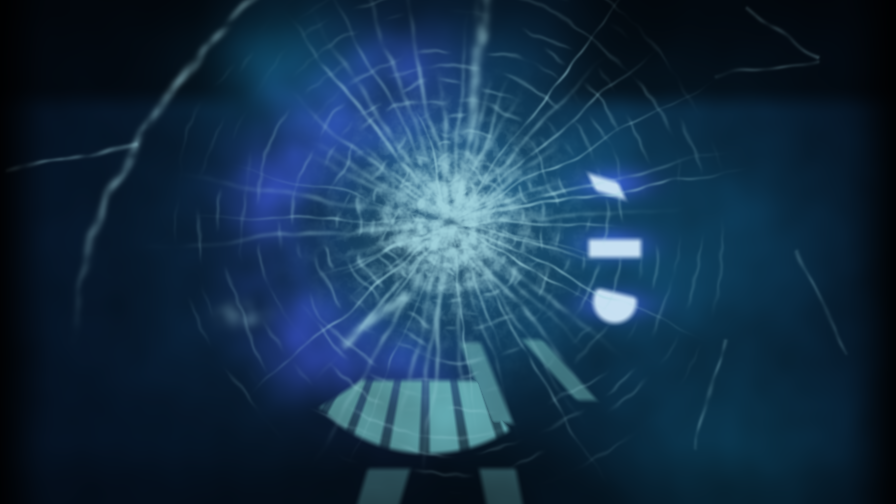
Write a Shadertoy shader that draws this background.

```glsl
// Shattered glass: pale cracks around an impact over blurred blue lights and a striped dial.

const float TAU = 6.2831853;
const vec2 IMPACT = vec2(0.894, 0.56);
const vec3 NIGHT = vec3(0.017, 0.066, 0.13);
const vec3 OCEAN = vec3(0.065, 0.275, 0.42);
const vec3 TEAL = vec3(0.02, 0.15, 0.18);
const vec3 INDIGO = vec3(0.10, 0.07, 0.28);
const vec3 ICE = vec3(0.64, 0.84, 0.88);
const vec3 MINT = vec3(0.37, 0.64, 0.67);
const vec3 LAMP = vec3(0.78, 0.88, 0.95);

float hash(float n) { return fract(sin(n * 127.1) * 437.58); }

vec2 gradient(vec2 cell) {
    float a = TAU * hash(dot(cell, vec2(1.37, 3.11)));
    return vec2(cos(a), sin(a));
}

// Gradient noise, roughly -0.7 to 0.7
float noise(vec2 p) {
    vec2 i = floor(p), f = fract(p), e = vec2(1, 0);
    vec2 u = f * f * (3.0 - 2.0 * f);
    float low = mix(dot(gradient(i), f), dot(gradient(i + e), f - e), u.x);
    float high = mix(dot(gradient(i + e.yx), f - e.yx), dot(gradient(i + 1.0), f - 1.0), u.x);
    return mix(low, high, u.y);
}

float fbm(vec2 p) { return noise(p) + 0.5 * noise(p * 2.1 + 7.0) + 0.25 * noise(p * 4.3 + 3.0); }

float glow(vec2 p, vec2 center, vec2 size) {
    vec2 d = (p - center) / size;
    return exp(-dot(d, d));
}

float stroke(float d, float width) { return exp(-d * d / (width * width)); }

float below(float d) { return smoothstep(0.008, -0.008, d); }

float segment(vec2 p, vec2 a, vec2 b, float width) {
    vec2 ab = b - a;
    float t = clamp(dot(p - a, ab) / dot(ab, ab), 0.0, 1.0);
    return stroke(length(p - a - ab * t), width);
}

// Soft parallelogram; lean shifts x with height
float slab(vec2 p, vec2 center, vec2 halfSize, float lean) {
    vec2 d = p - center;
    d.x -= lean * d.y;
    d = abs(d) - halfSize;
    return below(d.x) * below(d.y);
}

// Cracks running outward from the impact
float rays(vec2 q) {
    float sum = 0.0;
    for (int i = 0; i < 56; i++) {
        float k = float(i);
        float a = (k + 0.8 * hash(k + 3.0)) * TAU / 56.0;
        vec2 dir = vec2(cos(a), sin(a));
        float along = dot(q, dir);
        float grain = noise(vec2(along * 28.0, k * 3.7));
        float side = q.y * dir.x - q.x * dir.y + 0.016 * noise(vec2(along * 9.0, k * 5.3)) + 0.004 * grain;
        float reach = mix(0.25, 0.64, hash(k + 41.0));
        float fade = smoothstep(0.0, 0.04, along) * (1.0 - smoothstep(reach * 0.4, reach, along));
        float width = 0.0026 + 0.0028 * hash(k + 19.0);
        sum += stroke(side, width) * fade * (0.7 + 1.1 * grain) * mix(0.3, 1.0, hash(k + 77.0));
    }
    return sum;
}

// Broken rings joining the rays
float rings(vec2 q, float r) {
    vec2 dir = q / max(r, 0.001);
    float ripple = 0.005 * noise(q * 40.0);
    float sum = 0.0;
    for (int i = 0; i < 16; i++) {
        float k = float(i);
        float radius = 0.065 + 0.02 * k + 0.0008 * k * k;
        float d = r - radius + 0.03 * noise(dir * 2.5 + k * 3.1) + ripple;
        float broken = smoothstep(-0.1, 0.35, noise(dir * 5.0 + k * 7.7));
        sum += stroke(d, 0.0036) * broken * (0.6 - 0.03 * k);
    }
    return sum;
}

// Bowed crack on the left, stray cracks and bright splinters
float strays(vec2 p) {
    vec2 w = p + 0.012 * vec2(noise(p * 14.0), noise(p * 14.0 + 9.0));
    float bow = 0.15 + 0.305 * (w.y - 0.33) + 0.739 * (w.y - 0.33) * (w.y - 0.71);
    float sum = stroke((w.x - bow) / 1.2, 0.008) * smoothstep(0.28, 0.7, p.y) * 0.6;
    sum += 0.4 * segment(w, vec2(0.01, 0.66), vec2(0.27, 0.715), 0.004);
    sum += 0.3 * segment(w, vec2(1.48, 0.98), vec2(1.62, 0.89), 0.004);
    sum += 0.2 * segment(w, vec2(1.42, 0.85), vec2(1.62, 0.88), 0.004);
    sum += 0.2 * segment(w, vec2(1.58, 0.5), vec2(1.68, 0.3), 0.004);
    sum += 0.3 * segment(w, vec2(1.38, 0.11), vec2(1.44, 0.32), 0.004);
    sum += 0.8 * segment(w, vec2(0.96, 1.0), vec2(0.93, 0.73), 0.011);
    sum += 0.9 * segment(w, vec2(0.68, 0.32), vec2(0.8, 0.41), 0.01);
    sum += 0.4 * glow(p, vec2(0.48, 0.375), vec2(0.04, 0.022));
    return sum * max(0.0, 0.8 + 1.3 * noise(p * 32.0));
}

// Striped dial and the shards beside it
float dial(vec2 p) {
    float m = below(length(p - vec2(0.85, 0.4)) - 0.3);
    m *= below(p.y - min(0.245, 0.185 + 0.65 * (p.x - 0.625)));
    m *= below(p.x - 0.95 - 0.6 * (0.247 - p.y));
    float spoke = (p.x - 0.85) / max(0.55 - p.y, 0.1);
    m *= mix(0.35, 1.0, smoothstep(0.06, 0.2, abs(fract(spoke * 5.5 + 0.6) - 0.5)));
    float upper = slab(p, vec2(0.965, 0.24), vec2(0.021, 0.08), -0.4) + slab(p, vec2(1.11, 0.266), vec2(0.02, 0.06), -0.9);
    float lower = slab(p, vec2(0.76, 0.03), vec2(0.042, 0.04), 0.3) + slab(p, vec2(0.995, 0.03), vec2(0.036, 0.04), -0.2);
    return max(m, 0.75 * upper + 0.5 * lower);
}

// Three lamps on the right
float lamps(vec2 p) {
    vec2 tilted = vec2(p.x, p.y + 0.3 * (p.x - 1.204));
    float cup = below(length(p - vec2(1.22, 0.402)) - 0.043) * below(p.y - 0.42 + 0.25 * (p.x - 1.22));
    return cup + slab(tilted, vec2(1.204, 0.63), vec2(0.03, 0.015), -0.5) + slab(p, vec2(1.22, 0.507), vec2(0.052, 0.018), 0.0);
}

void mainImage(out vec4 fragColor, in vec2 fragCoord) {
    vec2 p = fragCoord / iResolution.y, q = p - IMPACT;
    float r = length(q), cloud = fbm(p * 5.0);

    // Blurred room behind the glass
    vec3 col = mix(NIGHT, OCEAN, glow(p, vec2(0.93, 0.55), vec2(0.5, 0.42)));
    col += TEAL * (0.5 * glow(p, vec2(1.4, 0.5), vec2(0.3)) + 0.8 * glow(p, vec2(1.45, 0.06), vec2(0.25, 0.2)));
    col += TEAL * glow(p, vec2(0.56, 0.88), vec2(0.16, 0.12));
    float halo = stroke(length(p - vec2(0.86, 0.53)) - 0.31, 0.11);
    col += INDIGO * halo * (1.0 - smoothstep(-0.15, 0.12, q.x)) * (0.8 + 0.8 * cloud);
    col *= 1.0 - 0.55 * smoothstep(0.25, 0.42, abs(q.x + 0.1)) * smoothstep(0.77, 0.83, p.y);
    col *= 1.0 - 0.5 * glow(p, vec2(0.9, 0.08), vec2(0.4, 0.13));
    col *= 1.0 + 0.25 * cloud;

    // Dial, violet fringes and lamps
    col = mix(col, MINT * (0.92 + 0.25 * cloud), dial(p));
    for (int i = 0; i < 3; i++)
        col += INDIGO * 1.3 * glow(p, vec2(1.22, 0.635 - 0.12 * float(i)), vec2(0.07, 0.03));
    col = mix(col, LAMP, lamps(p));

    // Cracks and the crushed core
    float cracks = rays(q) + rings(q, r) + strays(p);
    float chips = fbm(q * 36.0);
    float core = exp(-r * r / 0.009) * max(0.2, 1.1 + 1.7 * chips) + exp(-r * r / 0.03) * max(0.1, 0.2 + 0.7 * chips);
    core *= 1.0 - 0.75 * glow(q, vec2(0), vec2(0.022, 0.013));
    col = mix(col, ICE, clamp(1.0 - exp(-cracks * 0.85 - core * 1.3), 0.0, 0.95));

    // Dark frame
    vec2 edge = min(p, iResolution.xy / iResolution.y - p);
    col *= smoothstep(-0.03, 0.11, edge.x) * mix(0.75, 1.0, smoothstep(0.0, 0.14, edge.y));
    fragColor = vec4(col, 1.0);
}
```
